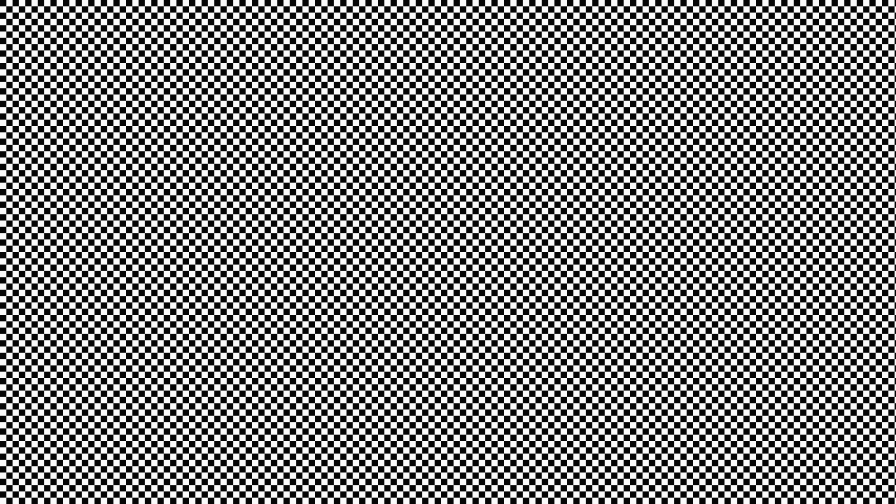
A Shadertoy shader for this pattern:

```glsl
const float ROWS = 80.0;
const vec3 DARK = vec3(0.02);
const vec3 LIGHT = vec3(0.98);

// Integral of a square wave that is +1 on even cells and -1 on odd cells
vec2 squareWaveIntegral(vec2 p) {
    return 1.0 - abs(mod(p, 2.0) - 1.0);
}

// Square wave averaged over a box of the given width
vec2 filteredSquareWave(vec2 p, float width) {
    vec2 upper = squareWaveIntegral(p + 0.5 * width);
    vec2 lower = squareWaveIntegral(p - 0.5 * width);
    return (upper - lower) / width;
}

// Checker coverage: 1 on even cells, 0 on odd cells
float checker(vec2 p, float width) {
    vec2 wave = filteredSquareWave(p, width);
    return 0.5 + 0.5 * wave.x * wave.y;
}

void mainImage(out vec4 fragColor, in vec2 fragCoord) {
    // Square cells, counted up from the lower left corner
    float pixelWidth = ROWS / iResolution.y;
    vec2 cell = fragCoord * pixelWidth;

    fragColor = vec4(mix(DARK, LIGHT, checker(cell, pixelWidth)), 1.0);
}
```
